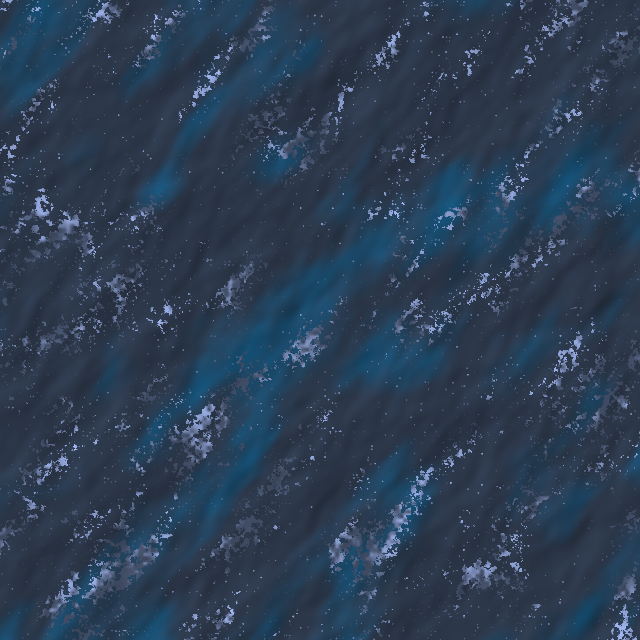
This texture is drawn by a Shadertoy shader. Its source:

```glsl
// Dark slate surface with slanted blue stains, soft relief and pale flecks.
// Stretched fractal noise gives stains, relief and fleck clusters; fine
// noise breaks the clusters into grains and a jittered grid adds specks.

const vec2 GRAIN_DIR = vec2(0.62, 0.785);
const vec3 SLATE = vec3(0.170, 0.213, 0.283);
const vec3 STAIN_BLUE = vec3(0.075, 0.325, 0.480);
const vec3 FLECK_DIM = vec3(0.255, 0.300, 0.395);
const vec3 FLECK_PALE = vec3(0.570, 0.645, 0.850);

float hash(vec2 p) {
    return fract(sin(dot(p, vec2(127.1, 311.7))) * 43758.5453);
}

float valueNoise(vec2 p) {
    vec2 cell = floor(p);
    vec2 f = fract(p);
    f = f * f * (3.0 - 2.0 * f);
    float low = mix(hash(cell), hash(cell + vec2(1, 0)), f.x);
    float high = mix(hash(cell + vec2(0, 1)), hash(cell + vec2(1, 1)), f.x);
    return mix(low, high, f.y);
}

// Fractal noise, normalised to 0..1
float fbm(vec2 p, int octaves, float falloff) {
    float sum = 0.0, total = 0.0, weight = 1.0;
    for (int i = 0; i < octaves; i++) {
        sum += weight * valueNoise(p);
        total += weight;
        weight *= falloff;
        p = mat2(0.96, 0.28, -0.28, 0.96) * p * 2.03 + 17.3;
    }
    return sum / total;
}

// Coordinates along and across the slant, scaled separately
vec2 slanted(vec2 uv, vec2 scale) {
    vec2 across = vec2(GRAIN_DIR.y, -GRAIN_DIR.x);
    return vec2(dot(uv, GRAIN_DIR), dot(uv, across)) * scale;
}

float relief(vec2 uv) {
    return fbm(slanted(uv, vec2(10.0, 18.0)) + 41.0, 3, 0.5);
}

// Small specks of varied strength, one per occupied grid cell
float specks(vec2 uv, float cells, float share, float blur) {
    vec2 p = uv * cells;
    vec2 cell = floor(p);
    vec2 centre = 0.35 + 0.3 * vec2(hash(cell + 3.1), hash(cell + 7.7));
    float radius = mix(0.12, 0.30, hash(cell + 13.9));
    float dist = length(fract(p) - centre);
    float present = step(hash(cell + 29.3), share);
    float strength = mix(0.35, 1.0, hash(cell + 47.1));
    return present * strength * (1.0 - smoothstep(radius - blur, radius + blur, dist));
}

void mainImage(out vec4 fragColor, in vec2 fragCoord) {
    vec2 uv = fragCoord / min(iResolution.x, iResolution.y);

    // Blue stains
    float stainField = fbm(slanted(uv, vec2(7.0, 16.0)) + 5.0, 3, 0.45);
    float stain = smoothstep(0.47, 0.98, stainField);
    vec3 color = mix(SLATE, STAIN_BLUE, stain);

    // Fleck clusters broken into fine ragged grains
    float cluster = fbm(slanted(uv, vec2(9.0, 21.0)) + 83.0, 4, 0.55);
    float grain = fbm(uv * 135.0, 3, 0.7);
    float fleck = smoothstep(1.17, 1.22, 1.1 * cluster + 0.8 * grain);
    float speckShare = mix(0.05, 0.20, smoothstep(0.35, 0.70, cluster));
    float speck = specks(uv, 180.0, speckShare, 0.10);

    // Flecks vary between dim and pale from one cluster to the next
    float patchTone = fbm(slanted(uv, vec2(13.0, 20.0)) + 131.0, 2, 0.5);
    float fineTone = valueNoise(uv * 150.0 + 57.0);
    float tone = smoothstep(0.36, 0.68, 0.7 * patchTone + 0.3 * fineTone);
    vec3 fleckColor = mix(FLECK_DIM, FLECK_PALE, tone);
    color = mix(color, fleckColor, max(fleck, speck));

    // Soft light from the upper left
    vec2 lightStep = vec2(-0.008, 0.008);
    float slope = relief(uv) - relief(uv + lightStep);
    color *= clamp(1.0 + 0.85 * slope, 0.75, 1.25);

    fragColor = vec4(color, 1.0);
}
```
